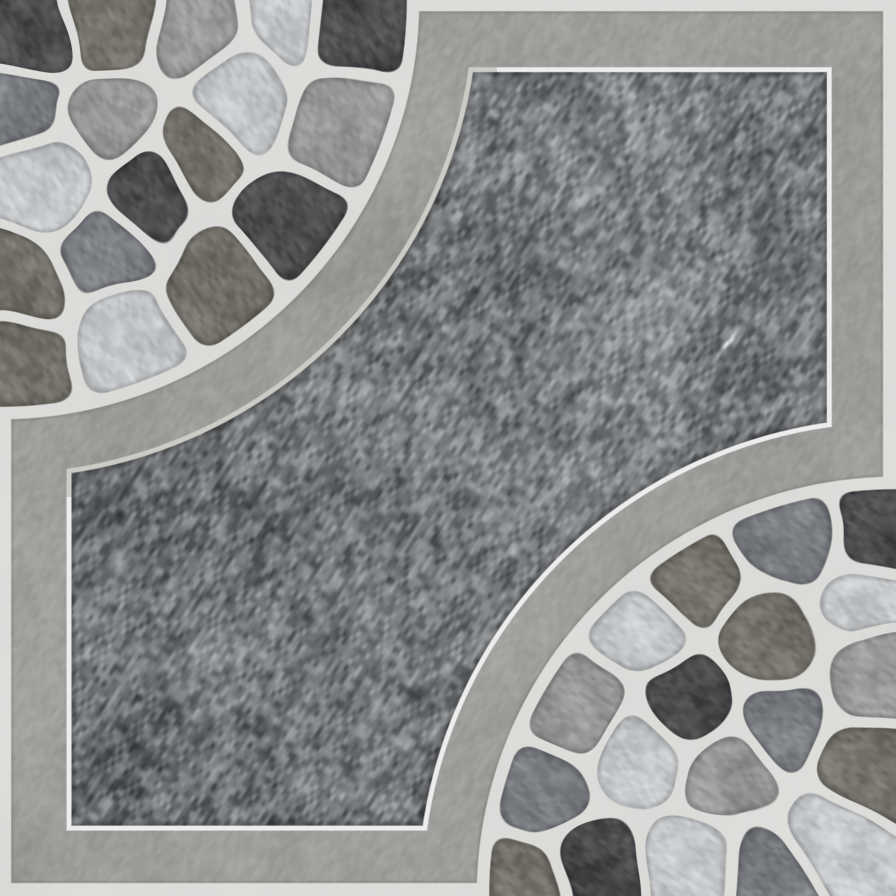
A Shadertoy shader for this pattern:

```glsl
float hash(vec2 p) {
    vec3 q = fract(p.xyx * 0.1031);
    q += dot(q, q.yzx + 33.33);
    return fract((q.x + q.y) * q.z);
}

float noise(vec2 p) {
    vec2 i = floor(p), f = fract(p);
    f = f * f * (3.0 - 2.0 * f);
    return mix(mix(hash(i), hash(i + vec2(1, 0)), f.x),
               mix(hash(i + vec2(0, 1)), hash(i + vec2(1, 1)), f.x), f.y);
}

float fbm(vec2 p) {
    float sum = 0.0, amp = 0.5;
    for (int i = 0; i < 4; i++) {
        sum += amp * noise(p);
        p = mat2(1.6, 1.2, -1.2, 1.6) * p + 7.3;
        amp *= 0.5;
    }
    return sum - 0.47;
}

// Fine mineral grain, drawn out along a steep diagonal
float grain(vec2 p) {
    vec2 q = mat2(0.84, 0.54, -0.54, 0.84) * p;
    return noise(q * vec2(230, 130)) * 0.6 + noise(q * vec2(110, 60) + 31.0) * 0.4 - 0.5;
}

float box(vec2 p, vec2 halfSize) {
    vec2 d = abs(p) - halfSize;
    return max(d.x, d.y);
}

float smoothMin(float a, float b, float k) {
    float h = max(k - abs(a - b), 0.0) / k;
    return min(a, b) - h * h * k * 0.25;
}

// Stone centres sit on four concentric rings around the corner
vec2 stoneCentre(int i, bool upper) {
    ivec4 counts = upper ? ivec4(6, 6, 3, 3) : ivec4(7, 5, 4, 3);
    vec4 radii = upper ? vec4(0.403, 0.255, 0.18, 0.055) : vec4(0.41, 0.318, 0.226, 0.11);
    vec4 bow = upper ? vec4(0.0, 0.075, 0.06, 0.11) : vec4(0.0, 0.02, 0.015, 0.065);
    int ring = 0;
    while (ring < 3 && i >= counts[ring]) {
        i -= counts[ring];
        ring++;
    }
    float t = (float(i) + 0.5) / float(counts[ring]) * 2.0 - 1.0;
    float angle = 0.7854 * (1.0 + 1.08 * t);
    float radius = radii[ring] + bow[ring] * abs(t);
    vec2 jitter = vec2(hash(vec2(i, ring)), hash(vec2(ring + 9, i))) - 0.5;
    return radius * vec2(cos(angle), sin(angle)) + 0.014 * jitter;
}

vec3 stoneColor(int i, bool upper) {
    int kinds[37] = int[37](0, 2, 0, 1, 4, 1, 4, 4, 1, 0, 3, 1, 2, 2, 4, 1, 0, 3,
                            0, 3, 1, 4, 2, 3, 1, 4, 1, 0, 4, 0, 2, 3, 2, 4, 1, 4, 3);
    int kind = kinds[upper ? i : i + 18];
    if (kind == 0) return vec3(0.29, 0.29, 0.30);
    if (kind == 1) return vec3(0.45, 0.44, 0.41);
    if (kind == 2) return vec3(0.59, 0.59, 0.59);
    if (kind == 3) return vec3(0.47, 0.48, 0.50);
    return vec3(0.76, 0.77, 0.78);
}

vec3 cobbles(vec2 q, bool upper, vec3 grout, float px) {
    vec2 w = q + 0.022 * (vec2(noise(q * 17.0), noise(q * 17.0 + 40.0)) - 0.5);
    int count = upper ? 18 : 19, nearest = 0;
    float best = 9.0;
    for (int i = 0; i < count; i++) {
        float d = distance(w, stoneCentre(i, upper));
        if (d < best) { best = d; nearest = i; }
    }
    // Rounded distance to the joints and the rim
    vec2 centre = stoneCentre(nearest, upper);
    float edge = 0.46 - length(q);
    for (int i = 0; i < count; i++) {
        if (i == nearest) continue;
        vec2 other = stoneCentre(i, upper);
        float d = dot(0.5 * (centre + other) - w, normalize(other - centre));
        edge = smoothMin(edge, d, 0.022);
    }
    edge -= 0.006;
    vec3 stone = stoneColor(nearest, upper) + 0.16 * grain(q) + 0.16 * fbm(q * 28.0);
    stone *= 0.84 + 0.16 * smoothstep(0.0, 0.007, edge);
    return mix(grout, stone, smoothstep(-px, px, edge));
}

void mainImage(out vec4 fragColor, in vec2 fragCoord) {
    vec2 p = fragCoord / iResolution.xy;
    float px = 1.0 / min(iResolution.x, iResolution.y);
    vec2 upperCorner = vec2(p.x, 1.0 - p.y), lowerCorner = vec2(p.y, 1.0 - p.x);
    float radius = min(length(upperCorner), length(lowerCorner));
    bool upper = p.y > p.x;
    float speck = grain(p), cloud = fbm(p * 7.0);

    vec3 grout = vec3(0.86, 0.86, 0.85) + 0.03 * cloud;
    vec3 col = grout;
    if (radius < 0.47) col = cobbles(upper ? upperCorner : lowerCorner, upper, grout, px);

    // Pale stone band
    float band = max(box(p - vec2(0.499, 0.501), vec2(0.4865)), 0.468 - radius);
    vec3 bandColor = vec3(0.61, 0.61, 0.60) + 0.08 * speck + 0.09 * cloud;
    bandColor *= 0.90 + 0.10 * smoothstep(0.0, 0.005, -band);
    col = mix(col, bandColor, smoothstep(px, -px, band));

    // Dark panel with its bright raised border
    float panel = max(box(p - vec2(0.5013, 0.499), vec2(0.4215, 0.4205)), 0.534 - radius);
    bool upperArc = length(upperCorner) < 0.56;
    vec3 border = upperArc ? vec3(0.80, 0.80, 0.78) : vec3(0.93);
    col = mix(col, border, smoothstep(px, -px, panel - 0.0055));
    vec3 slate = vec3(0.455, 0.465, 0.475) + 0.42 * speck + 0.16 * cloud;
    slate += 0.14 * fbm(p * 45.0) + 0.04 * (p.x + p.y - 1.0);
    slate *= 0.76 + 0.24 * smoothstep(0.0, 0.008, -panel);

    // Small pale scratch
    vec2 s = p - vec2(0.813, 0.618);
    float along = dot(s, vec2(0.64, 0.77)), across = dot(s, vec2(0.77, -0.64));
    slate += 0.4 * exp(-pow(along / 0.018, 2.0) - pow(across / 0.003, 2.0));
    col = mix(col, slate, smoothstep(px, -px, panel));

    fragColor = vec4(clamp(col, 0.0, 1.0), 1.0);
}
```
